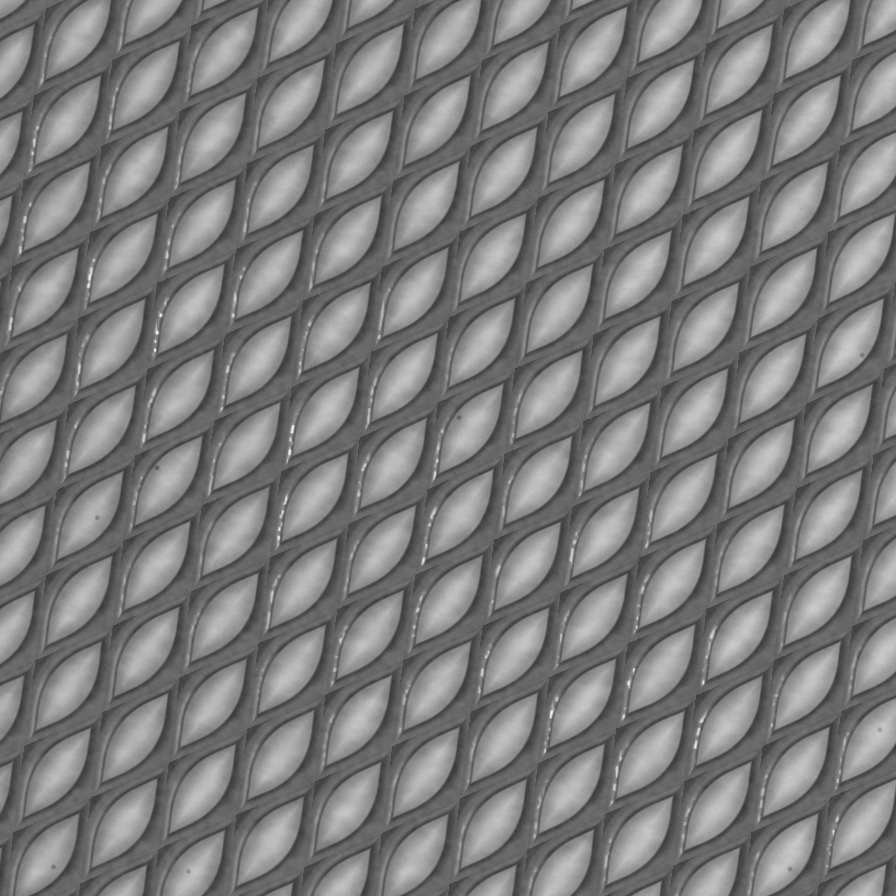
A WebGL 2 fragment shader for this texture:

```glsl
#version 300 es
precision highp float;

uniform vec2 u_resolution;
out vec4 fragColor;

float hash(vec2 p) {
    return fract(sin(dot(p, vec2(127.1, 311.7))) * 43758.5453);
}

float noise(vec2 p) {
    vec2 i = floor(p), f = fract(p);
    f = f * f * (3.0 - 2.0 * f);
    return mix(mix(hash(i), hash(i + vec2(1, 0)), f.x),
               mix(hash(i + vec2(0, 1)), hash(i + vec2(1, 1)), f.x), f.y);
}

float fbm(vec2 p) {
    float sum = 0.0, amp = 0.5;
    for (int i = 0; i < 4; i++) {
        sum += amp * noise(p);
        p = p * 2.03 + 17.0;
        amp *= 0.5;
    }
    return sum;
}

float smoothMax(float a, float b, float k) {
    float h = max(k - abs(a - b), 0.0) / k;
    return max(a, b) + h * h * k * 0.25;
}

void main() {
    vec2 uv = gl_FragCoord.xy / u_resolution;
    float pixel = 1.0 / min(u_resolution.x, u_resolution.y);

    // Skewed lattice: one opening per cell
    vec2 slant = vec2(0.0874, 0.0383);
    vec2 rise = vec2(0.0124, 0.0957);
    vec2 p = uv - vec2(0.7253, 0.7891);
    p += 0.0025 * (vec2(noise(uv * 9.0), noise(uv * 9.0 + 40.0)) - 0.5);
    vec2 lattice = inverse(mat2(slant, rise)) * p;
    vec2 cell = round(lattice);
    vec2 q = p - mat2(slant, rise) * cell;

    // Leaf-shaped opening: two sharp tips, two rounded shoulders
    float x = dot(q, normalize(vec2(rise.y, -rise.x)));
    float y = dot(q, normalize(vec2(-slant.y, slant.x)));
    float left = -x - 0.0305, right = x - 0.0305;
    float top = y - 0.0308, bottom = -y - 0.0308;
    float upperLeft = smoothMax(left, top, 0.042);
    float lowerRight = smoothMax(right, bottom, 0.042);
    float d = max(upperLeft, lowerRight);

    // Pale ground seen through the opening
    float ground = mix(0.53, 0.735, smoothstep(0.0, 0.019, -d));
    ground += 1.1 * (x - y) * 0.7 + 0.05 * (uv.x - 0.5);
    ground += 0.13 * (fbm(uv * vec2(55.0, 75.0)) - 0.47);
    vec2 speckAt = 0.03 * (vec2(hash(cell), hash(cell + 7.0)) - 0.5);
    float speck = 1.0 - smoothstep(0.001, 0.004, length(q - speckAt));
    ground -= 0.16 * speck * step(0.93, hash(cell + 23.0));

    // Rounded strands: dark flank on one side, lit curved band on the other
    float vertical = smoothstep(-0.006, 0.006, right - bottom);
    float flank = mix(0.25, 0.41, smoothstep(0.0, mix(0.007, 0.013, vertical), d));
    float band = mix(0.27, 0.44, smoothstep(-0.001, 0.005, d));
    band -= 0.05 * smoothstep(0.005, 0.010, d);
    band -= 0.11 * smoothstep(0.010, 0.015, d);
    float lit = smoothstep(-0.003, 0.003, upperLeft - lowerRight);
    float wire = mix(flank, band, lit);

    // Dark lower rim of the slanted strands
    float along = smoothstep(-0.004, 0.012, top - left);
    wire -= 0.07 * lit * along * (1.0 - smoothstep(0.001, 0.007, d));
    wire += 0.09 * (fbm(uv * 130.0) - 0.47);

    // Sparkling worn edge on the upright strands
    float worn = exp(-pow((uv.y + 0.76 * uv.x - 0.74) / 0.26, 2.0));
    float edge = exp(-pow((d - 0.0035) / 0.002, 2.0));
    float upright = smoothstep(0.0, 0.02, left - top) * lit;
    float sparkle = smoothstep(0.42, 0.8, noise(uv * vec2(260.0, 210.0)));
    float strength = mix(0.4, 1.0, hash(cell + 51.0));
    wire += edge * upright * (0.10 + 0.48 * worn * sparkle * strength);

    float soft = max(0.0016, pixel);
    float tone = mix(ground, wire, smoothstep(-soft, soft, d));
    tone += 0.018 * (noise(uv * 400.0) - 0.5);
    fragColor = vec4(vec3(clamp(tone, 0.0, 1.0)), 1.0);
}
```
